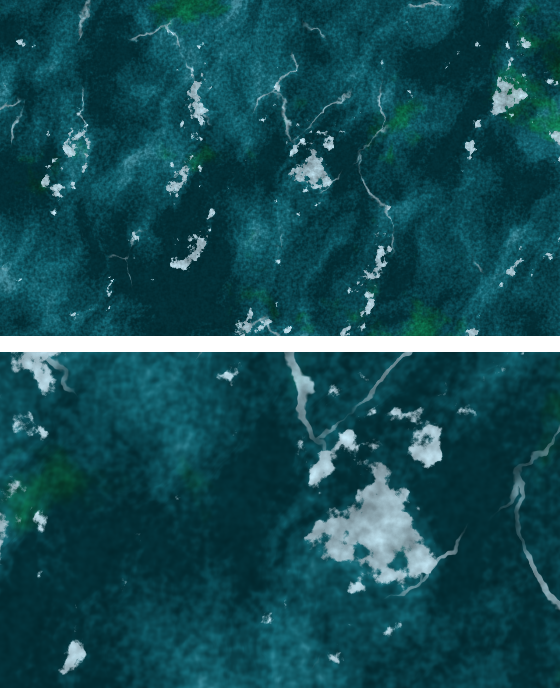
Top: the whole. Bottom: its middle third, enlarged.
Reproduce this texture procedurally as a WebGL 2 fragment shader.

```glsl
#version 300 es
precision highp float;
// Dark teal marble with brushed clouds, green stains, pale cracks and flaked mineral streaks.

#define DEEP vec3(0.010, 0.182, 0.212)
#define TEAL vec3(0.038, 0.280, 0.322)
#define LIGHT vec3(0.070, 0.375, 0.425)
#define PALE vec3(0.240, 0.520, 0.580)
#define MINERAL vec3(0.620, 0.710, 0.750)
#define GREEN vec3(0.035, 0.375, 0.235)
#define GRAIN_DIR vec2(0.470, 0.883)
#define CRACK_SCALE 3.6
#define CRACK_WIDTH 0.0022
#define FLAKE_LEVEL 0.62
#define STAIN_LEVEL 0.24

uniform vec2 u_resolution;
out vec4 fragColor;

uint scramble(uint n) {
  n = n * 747796405u + 2891336453u;
  n = ((n >> ((n >> 28u) + 4u)) ^ n) * 277803737u;
  return (n >> 22u) ^ n;
}

vec2 hash2(vec2 cell) {
  ivec2 c = ivec2(cell);
  uint a = scramble(uint(c.x) + scramble(uint(c.y)));
  return vec2(a & 65535u, scramble(a) & 65535u) / 65535.0;
}

float cornerSlope(vec2 cell, vec2 offset) {
  float angle = 6.28319 * hash2(cell).x;
  return dot(vec2(cos(angle), sin(angle)), offset);
}

float gradientNoise(vec2 p) {
  vec2 i = floor(p), f = p - i, e = vec2(1.0, 0.0);
  vec2 u = f * f * f * (f * (f * 6.0 - 15.0) + 10.0);
  return mix(
    mix(cornerSlope(i, f), cornerSlope(i + e.xy, f - e.xy), u.x),
    mix(cornerSlope(i + e.yx, f - e.yx), cornerSlope(i + e.xx, f - e.xx), u.x), u.y);
}

float fbm(vec2 p) {
  float sum = 0.0, amp = 1.0;
  for (int k = 0; k < 6; k++) {
    sum += amp * gradientNoise(p);
    p = mat2(1.6, 1.2, -1.2, 1.6) * p + 17.3;
    amp *= 0.53;
  }
  return sum;
}

// Rotates so that x runs along the grain of the stone.
vec2 alongGrain(vec2 p) {
  return vec2(dot(p, GRAIN_DIR), dot(p, vec2(-GRAIN_DIR.y, GRAIN_DIR.x)));
}

// Distance to the nearest border between scattered cells.
float cellBorder(vec2 p) {
  vec2 home = floor(p), nearest = vec2(0.0), nearestCell = home;
  float best = 1e3;
  for (int y = -1; y <= 1; y++)
    for (int x = -1; x <= 1; x++) {
      vec2 cell = home + vec2(x, y);
      vec2 r = cell + hash2(cell) - p;
      if (dot(r, r) < best) { best = dot(r, r); nearest = r; nearestCell = cell; }
    }
  float border = 1e3;
  for (int y = -2; y <= 2; y++)
    for (int x = -2; x <= 2; x++) {
      vec2 cell = nearestCell + vec2(x, y);
      vec2 r = cell + hash2(cell) - p;
      if (cell != nearestCell)
        border = min(border, dot(0.5 * (nearest + r), normalize(r - nearest)));
    }
  return border;
}

void main() {
  vec2 p = gl_FragCoord.xy / u_resolution.y;
  float pixel = 1.0 / u_resolution.y;
  vec2 warp = vec2(fbm(p * 3.0 + 4.7), fbm(p * 3.0 + 31.2));
  vec2 q = p + 0.10 * warp;
  vec2 g = alongGrain(q);

  // Broken cracks, jagged by the warp
  vec2 jag = vec2(fbm(p * 7.0 + 61.0), fbm(p * 7.0 + 83.0));
  vec2 crackPos = alongGrain(p + 0.07 * warp + 0.035 * jag);
  float crackDist = cellBorder(crackPos * vec2(0.65, 1.0) * CRACK_SCALE + 9.0) / CRACK_SCALE;
  float presence = smoothstep(-0.02, 0.30, fbm(p * 3.4 + 47.0));
  float width = CRACK_WIDTH * (0.35 + presence + 0.9 * jag.x);
  float crack = presence * (1.0 - smoothstep(width - pixel, width + pixel, crackDist));
  float halo = presence * exp(-crackDist / 0.018);

  // Flaked streaks that gather beside the cracks
  float streak = fbm(g * vec2(2.6, 7.5) + 23.0) + 0.28 * halo;
  float fleck = fbm(p * 26.0 + 5.0);
  float flake = smoothstep(-0.05, 0.07, streak + 0.5 * fleck - FLAKE_LEVEL);

  // Clouds, brush marks and grain
  float grain = gradientNoise(p * 95.0) + 0.6 * gradientNoise(p * 170.0 + 8.0);
  float brush = fbm(g * vec2(4.0, 11.0) + 71.0);
  float tone = 2.7 * fbm(q * 2.5 + 13.0) + 2.0 * brush + 0.7 * grain - 0.15;
  tone += 0.6 * halo + 0.7 * smoothstep(0.25, 0.65, streak);

  vec3 color = mix(DEEP, TEAL, smoothstep(-1.2, 0.3, tone));
  color = mix(color, LIGHT, smoothstep(0.1, 1.2, tone));
  color = mix(color, PALE, smoothstep(1.0, 2.4, tone));

  // Green stains
  float stain = fbm(q * 2.1 + 97.0) + 0.25 * fbm(p * 14.0 + 3.0);
  float stainCover = 0.85 * smoothstep(STAIN_LEVEL, STAIN_LEVEL + 0.32, stain);
  color = mix(color, GREEN * clamp(0.9 + 0.22 * tone, 0.5, 1.4), stainCover);

  // Pale mineral on top, then surface roughness
  vec3 mineral = MINERAL * (1.0 + 0.25 * fleck);
  color = mix(color, mineral, clamp(max(0.75 * crack, 0.9 * flake), 0.0, 1.0));
  color *= 1.0 + 0.16 * grain + 0.12 * fleck;
  fragColor = vec4(clamp(color, 0.0, 1.0), 1.0);
}
```
